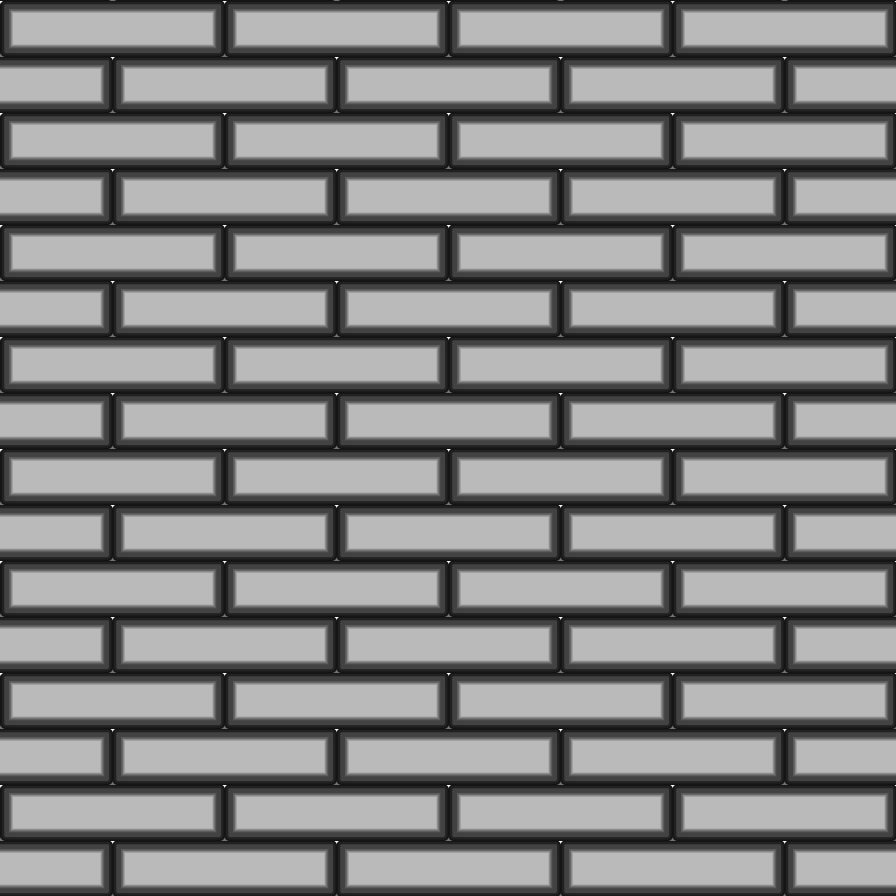
Reproduce this pattern procedurally as a WebGL 2 fragment shader.

```glsl
#version 300 es
precision highp float;
// Running-bond wall of grey bricks, 4 across and 16 courses high, odd courses offset by half.
// The depth inside each rounded brick selects the tone of its dark rim, bevel and flat face;
// the small gaps between rounded corners catch the light.

uniform vec2 u_resolution;
out vec4 outColor;

// Signed distance to a box with rounded corners, negative inside.
float roundedBox(vec2 p, vec2 halfSize, float radius) {
    vec2 q = abs(p) - halfSize + radius;
    return length(max(q, 0.0)) + min(max(q.x, q.y), 0.0) - radius;
}

// Edge that rises at a given depth, never sharper than one pixel.
float rise(float edge, float softness, float depth, float pixel) {
    float w = max(softness, 0.6 * pixel);
    return smoothstep(edge - w, edge + w, depth);
}

void main() {
    // One unit is the height of a course; a brick cell is 4 by 1.
    vec2 p = gl_FragCoord.xy / u_resolution * 16.0 + vec2(-0.012, 0.012);
    float pixel = 16.0 / min(u_resolution.x, u_resolution.y);

    // Brick cell, centred on zero
    float course = floor(p.y);
    float stagger = 2.0 * mod(course + 1.0, 2.0);
    vec2 cell = vec2(mod(p.x + stagger, 4.0) - 2.0, p.y - course - 0.5);
    float depth = -roundedBox(cell, vec2(2.0, 0.5), 0.095);

    // Rim, bevel and face, from the joint inwards
    float tone = 0.08;
    tone = mix(tone, 0.13, rise(0.021, 0.012, depth, pixel));
    tone = mix(tone, 0.26, rise(0.064, 0.014, depth, pixel));
    tone = mix(tone, 0.36, rise(0.150, 0.012, depth, pixel));
    tone = mix(tone, 0.54, rise(0.181, 0.014, depth, pixel));
    tone = mix(tone, 0.73, rise(0.212, 0.016, depth, pixel));

    // Lit gaps at the corners: bright at the top of a joint, dimmer at its foot
    float gap = rise(0.008, 0.008, -depth, pixel);
    tone = mix(tone, cell.y > 0.0 ? 1.0 : 0.45, gap);

    outColor = vec4(vec3(tone), 1.0);
}
```
